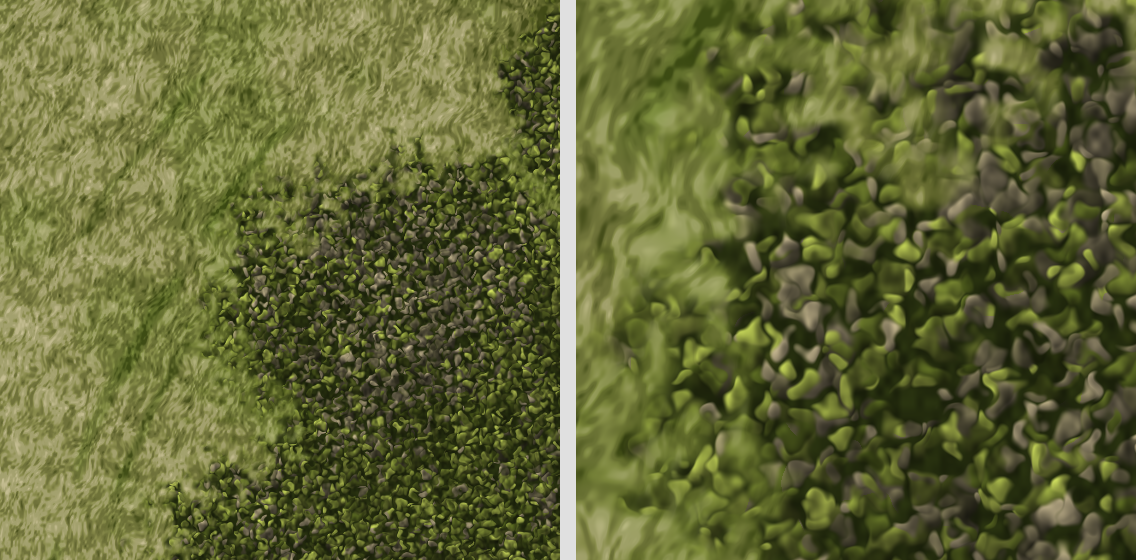
Left, the full canvas; right, a detail of the centre.
Write a WebGL 1 fragment shader that draws this texture.

```glsl
precision highp float;
uniform vec2 u_resolution;

float hash(vec2 p) {
  return fract(sin(dot(p, vec2(127.1, 311.7))) * 43758.5453);
}

float noise(vec2 p) {
  vec2 i = floor(p), f = fract(p);
  f = f * f * (3.0 - 2.0 * f);
  return mix(mix(hash(i), hash(i + vec2(1.0, 0.0)), f.x),
             mix(hash(i + vec2(0.0, 1.0)), hash(i + 1.0), f.x), f.y);
}

float fbm(vec2 p) {
  float sum = 0.0, amp = 0.53;
  for (int i = 0; i < 4; i++) {
    sum += amp * noise(p);
    p = mat2(1.6, 1.2, -1.2, 1.6) * p + 7.3;
    amp *= 0.5;
  }
  return sum;
}

float ellipse(vec2 p, vec2 center, vec2 radii) {
  return length((p - center) / radii) - 1.0;
}

// Negative inside the shrubs, positive on the meadow
float shrubField(vec2 p) {
  float d = ellipse(p, vec2(0.79, 0.42), vec2(0.36, 0.31));
  d = min(d, ellipse(p, vec2(0.79, 0.0), vec2(0.46, 0.31)));
  d = min(d, ellipse(p, vec2(1.04, 0.80), vec2(0.14, 0.17)));
  return d + 0.5 * (fbm(p * 9.0) - 0.5) + 0.4 * (noise(p * 60.0) - 0.5);
}

// Worn, greener grooves curving down the slope
float tracks(vec2 p) {
  float x = p.x - (0.09 + 0.25 * p.y + 0.38 * p.y * p.y);
  x += 0.03 * (fbm(p * 12.0) - 0.5);
  float main = smoothstep(0.022, 0.003, abs(x)) * smoothstep(0.82, 0.74, p.y);
  float low = smoothstep(0.016, 0.002, abs(x - 0.085)) * smoothstep(0.42, 0.3, p.y);
  float high = smoothstep(0.02, 0.002, abs(x + 0.22)) * smoothstep(0.5, 0.6, p.y);
  return (main + low + 0.7 * high) * smoothstep(0.2, 0.55, noise(p * 11.0 + 3.0));
}

vec3 grass(vec2 p) {
  // Short curling blades: stretched noise on a warped domain
  vec2 q = p + 0.017 * vec2(noise(p * 27.0), noise(p * 27.0 + 40.0));
  q.x -= 0.25 * q.y;
  float blades = noise(q * vec2(165.0, 75.0)) - 0.5;
  float tufts = noise(q * vec2(80.0, 48.0) + 9.0) - 0.5;
  float grain = noise(q * vec2(260.0, 150.0) + 5.0) - 0.5;

  // Tussocks lit from the upper left
  vec2 m = p * vec2(12.0, 15.0);
  float mound = fbm(m) - fbm(m + vec2(-0.35, 0.45));
  float dry = fbm(p * 5.0 + 2.0) - 0.5 + 0.2 * (0.45 - p.x);
  float track = tracks(p);
  float tone = 0.54 + 0.46 * blades + 0.26 * tufts + 0.42 * grain
             + 0.4 * mound + 0.32 * dry - 0.24 * track;
  tone -= 0.22 * smoothstep(0.3, 0.0, length(p - vec2(0.96, 1.0)));

  vec3 color = mix(vec3(0.27, 0.30, 0.10), vec3(0.44, 0.45, 0.23), smoothstep(0.0, 0.36, tone));
  color = mix(color, vec3(0.54, 0.55, 0.30), smoothstep(0.36, 0.56, tone));
  color = mix(color, vec3(0.64, 0.63, 0.43), smoothstep(0.52, 0.70, tone));
  color = mix(color, vec3(0.77, 0.74, 0.57), smoothstep(0.74, 1.05, tone));
  float lush = smoothstep(0.02, -0.2, dry) * 0.45 + track * 0.5;
  return color * mix(vec3(1.0), vec3(0.88, 0.99, 0.76), clamp(lush, 0.0, 1.0));
}

// Overlapping tilted leaves, one per cell, painted over the color below
vec3 leaves(vec3 color, vec2 p, float scale, float heather, float light) {
  vec2 q = p * scale, cell = floor(q);
  for (int j = -1; j <= 1; j++) {
    for (int i = -1; i <= 1; i++) {
      vec2 id = cell + vec2(float(i), float(j));
      vec2 seed = id + scale;
      vec2 d = q - id - vec2(hash(seed), hash(seed + 17.3));
      float angle = 2.2 * (hash(seed + 5.7) - 0.5) - 0.3;
      float c = cos(angle), s = sin(angle);
      vec2 size = vec2(0.42, 0.58) * (0.7 + 0.6 * hash(seed + 31.1));
      float r = length(mat2(c, -s, s, c) * d / size);
      float cover = smoothstep(1.1, 0.5, r);
      float tone = hash(seed + 43.9);
      vec3 leaf = mix(vec3(0.20, 0.24, 0.07), vec3(0.55, 0.59, 0.25), tone);
      vec3 bloom = mix(vec3(0.28, 0.27, 0.18), vec3(0.52, 0.48, 0.38), tone);
      leaf = mix(leaf, bloom, step(hash(seed + 61.2), heather));
      leaf *= light * (0.95 + 0.8 * dot(d, vec2(-0.5, 0.8)));
      color = mix(color, leaf, cover);
    }
  }
  return color;
}

vec3 shrubs(vec2 p, float depth) {
  vec2 q = p + 0.013 * vec2(noise(p * 95.0), noise(p * 95.0 + 20.0));
  float patches = fbm(p * 8.0 + 11.0);
  float heather = smoothstep(0.34, 0.05, length((p - vec2(0.76, 0.47)) * vec2(1.2, 1.0)));
  heather = clamp(0.15 + 0.6 * heather + 1.3 * (patches - 0.5), 0.06, 0.85);
  float light = 0.93 + 0.5 * (fbm(p * 13.0) - 0.5) + 0.15 * smoothstep(0.25, 0.0, depth);
  vec3 color = vec3(0.13, 0.16, 0.05);
  color = leaves(color, q, 55.0, heather, light * 0.72);
  color = leaves(color, q, 76.0, heather, light * 1.08);
  return color * (0.72 + 0.56 * noise(p * vec2(210.0, 150.0)));
}

void main() {
  vec2 p = gl_FragCoord.xy / u_resolution;
  float field = shrubField(p);
  float cover = smoothstep(0.12, -0.14, field);
  vec3 meadow = grass(p) * mix(vec3(1.0), vec3(0.88, 0.92, 0.74), smoothstep(0.22, 0.0, field));
  gl_FragColor = vec4(mix(meadow, shrubs(p, -field), cover), 1.0);
}
```
